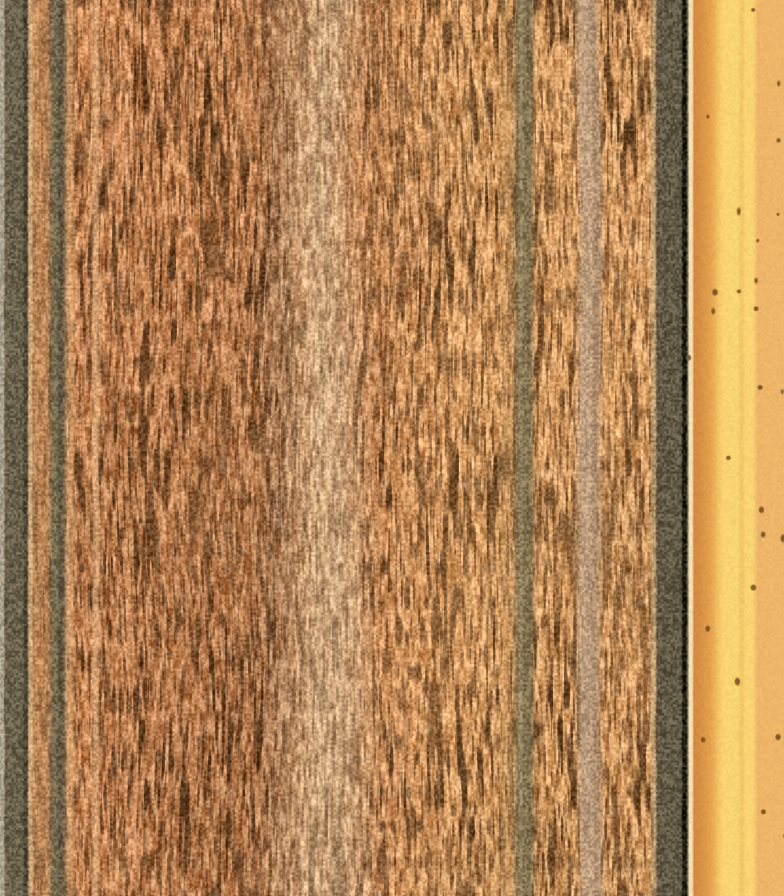
This texture is drawn by a Shadertoy shader. Its source:

```glsl
// Vertical wooden moulding: brown veneer with pale worn bands, grey grooves
// and a speckled gilt edge on the right. Stacked soft bands set the profile;
// layers of stretched value noise make the grain; hashed cells place specks.
#define EDGE 0.0020
#define PORE_SCALE vec2(235.0, 27.0)
#define HAIR_SCALE vec2(320.0, 52.0)
#define FIBRE_SCALE vec2(290.0, 85.0)
#define MOTTLE_SCALE vec2(370.0, 400.0)
#define PORE_DEPTH 0.78
#define HAIR_DEPTH 0.50
#define FIBRE_DEPTH 0.34
#define MOTTLE_DEPTH 0.34
#define SPECK_CELLS 36.0
#define SPECK_CHANCE 0.24

const vec3 INK = vec3(0.25, 0.15, 0.06);
const vec3 GROOVE = vec3(0.38, 0.35, 0.27);
const vec3 PALE = vec3(0.81, 0.66, 0.50);

float hash(vec2 p) {
    vec3 q = fract(vec3(p.xyx) * 0.1031);
    q += dot(q, q.yzx + 33.33);
    return fract((q.x + q.y) * q.z);
}

float noise(vec2 p) {
    vec2 i = floor(p), f = fract(p);
    f = f * f * (3.0 - 2.0 * f);
    return mix(mix(hash(i), hash(i + vec2(1, 0)), f.x),
               mix(hash(i + vec2(0, 1)), hash(i + vec2(1, 1)), f.x), f.y);
}

float band(float x, float a, float b, float soft) {
    return smoothstep(a - soft, a + soft, x) * (1.0 - smoothstep(b - soft, b + soft, x));
}

// Broad veneer colour, before grain
vec3 veneer(vec2 uv) {
    float x = uv.x;
    float cloud = noise(uv * vec2(9.0, 5.0) + 3.0);
    vec3 c = mix(vec3(0.77, 0.52, 0.33), vec3(0.82, 0.60, 0.38), smoothstep(0.38, 0.62, x));
    c *= 0.96 + 0.08 * cloud;
    c *= 1.0 - 0.07 * band(x, 0.17, 0.34, 0.06) * (1.0 - smoothstep(0.45, 0.8, uv.y));
    float right = mix(0.475, 0.440, uv.y);
    float worn = band(x + 0.03 * (cloud - 0.5), 0.372, right, 0.034);
    c = mix(c, vec3(0.63, 0.49, 0.36), 0.5 * band(x, 0.335, 0.378, 0.018));
    return mix(c, PALE, 0.9 * worn);
}

// Long dark pores, hair-thin pores and pale fibres
vec3 addGrain(vec3 c, vec2 uv) {
    vec2 g = uv;
    g.x += 0.010 * (noise(uv * vec2(5.0, 4.0)) - 0.5) + 0.002 * noise(uv * vec2(25.0, 12.0));
    float patches = smoothstep(0.1, 0.8, noise(uv * vec2(22.0, 8.0) + 40.0));
    float pale = band(uv.x, 0.36, 0.465, 0.03);
    float pore = smoothstep(0.54, 0.86, noise(g * PORE_SCALE)) * PORE_DEPTH * mix(0.55, 1.0, patches);
    float hair = smoothstep(0.52, 0.88, noise(g * HAIR_SCALE + 91.0)) * HAIR_DEPTH;
    c += FIBRE_DEPTH * (noise(g * FIBRE_SCALE + 17.0) - 0.45) * vec3(0.85, 0.90, 0.85);
    return mix(c, INK, max(pore, hair) * (1.0 - 0.55 * pale));
}

// Grooves and ridges cut into the veneer, left to right
vec3 addProfile(vec3 c, float x, float y) {
    c = mix(c, vec3(0.66, 0.63, 0.55), band(x, -0.1, 0.006, EDGE));
    c = mix(c, GROOVE * 1.08, band(x, 0.006, 0.036, EDGE));
    c = mix(c, vec3(0.22, 0.20, 0.15), 0.6 * band(x, 0.030, 0.036, EDGE));
    c = mix(c, vec3(0.83, 0.70, 0.52), 0.8 * band(x, 0.036, 0.042, EDGE));
    c = mix(c, vec3(0.73, 0.54, 0.35), 0.6 * band(x, 0.042, 0.063, EDGE));
    c = mix(c, GROOVE * 1.2, 0.92 * band(x, 0.064, 0.084, 0.004));
    c = mix(c, vec3(0.28, 0.25, 0.18), 0.5 * band(x, 0.074, 0.081, 0.003));
    c = mix(c, vec3(0.85, 0.65, 0.45), 0.65 * band(x, 0.085, 0.094, 0.003));
    c = mix(c, vec3(0.87, 0.67, 0.48), 0.8 * band(x, 0.118, 0.126, 0.003));
    c = mix(c, vec3(0.80, 0.62, 0.40), 0.4 * band(x, 0.638, 0.655, 0.005));
    c = mix(c, vec3(0.47, 0.43, 0.31), 0.85 * band(x, 0.657, 0.680, 0.005));
    c = mix(c, vec3(0.66, 0.58, 0.43), 0.5 * band(x, 0.662, 0.667, EDGE));
    float sway = 0.012 * (noise(vec2(3.0, y * 4.0)) - 0.5);
    c = mix(c, vec3(0.74, 0.63, 0.52), 0.82 * band(x + sway, 0.739, 0.767, 0.007));
    c = mix(c, vec3(0.56, 0.44, 0.33), 0.4 * band(x + sway, 0.757, 0.764, 0.003));
    c = mix(c, vec3(0.75, 0.66, 0.49), 0.65 * band(x, 0.830, 0.837, EDGE));
    c = mix(c, GROOVE, band(x, 0.837, 0.880, EDGE));
    return mix(c, vec3(0.11, 0.10, 0.06), band(x, 0.870, 0.876, EDGE));
}

// Gilt edge: amber hollow, bright bead, warm outer slope
vec3 gilt(float x) {
    vec3 c = mix(vec3(0.82, 0.54, 0.25), vec3(0.90, 0.64, 0.31), smoothstep(0.884, 0.912, x));
    c = mix(c, vec3(0.98, 0.83, 0.45), smoothstep(0.904, 0.925, x));
    c = mix(c, vec3(0.92, 0.74, 0.38), 0.6 * band(x, 0.943, 0.949, 0.003));
    c = mix(c, vec3(0.93, 0.71, 0.41), smoothstep(0.959, 0.968, x));
    return mix(c, vec3(0.96, 0.88, 0.70), band(x, 0.8, 0.884, EDGE));
}

float specks(vec2 q) {
    vec2 cell = floor(q * SPECK_CELLS);
    vec2 jitter = 0.25 + 0.5 * vec2(hash(cell + 7.0), hash(cell + 19.0));
    float radius = mix(0.05, 0.11, hash(cell + 31.0));
    vec2 stretch = vec2(1.0, mix(0.45, 1.1, hash(cell + 53.0)));
    float d = length((fract(q * SPECK_CELLS) - jitter) * stretch);
    return step(hash(cell), SPECK_CHANCE) * (1.0 - smoothstep(radius - 0.04, radius + 0.05, d));
}

void mainImage(out vec4 fragColor, in vec2 fragCoord) {
    vec2 uv = fragCoord / iResolution.xy;
    vec2 q = fragCoord / iResolution.y;
    float mottle = noise(uv * MOTTLE_SCALE) - 0.5;

    vec3 wood = addProfile(addGrain(veneer(uv), uv), uv.x, uv.y);
    wood += MOTTLE_DEPTH * mottle * vec3(0.75, 0.70, 0.62);

    vec3 gold = gilt(uv.x) * (1.0 + 0.06 * mottle);
    gold = mix(gold, vec3(0.42, 0.26, 0.09), 0.8 * specks(q));

    vec3 color = mix(wood, gold, smoothstep(0.878 - EDGE, 0.878 + EDGE, uv.x));
    fragColor = vec4(clamp(color, 0.0, 1.0), 1.0);
}
```
